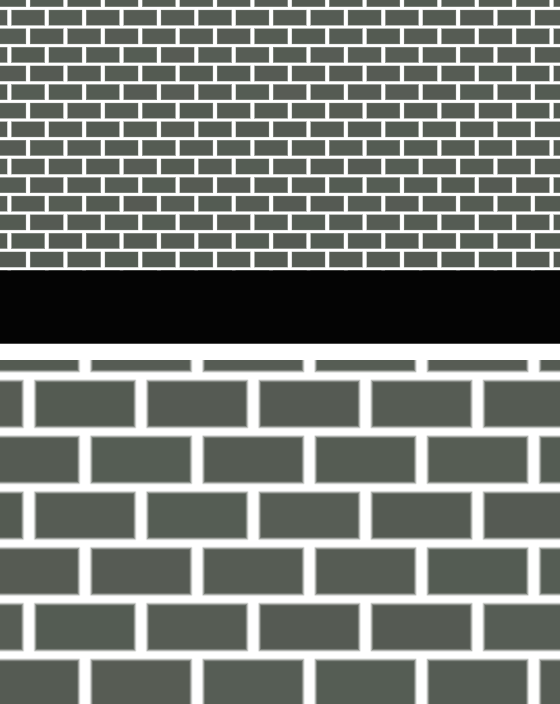
Top, the full canvas; bottom, a detail of the centre.
Reproduce this pattern procedurally as a WebGL 1 fragment shader.

```glsl
precision mediump float;
// Running-bond wall of grey-green bricks in white mortar above a plain black base.
// Each cell holds a box distance function; alternate courses shift by half a
// brick, and a sine hash gives every brick a very faint tint of its own.

uniform vec2 u_resolution;

// Lengths are fractions of the canvas height.
const vec2 PITCH = vec2(0.1087, 0.05408);   // brick plus joint
const vec2 JOINT = vec2(0.0121, 0.0092);    // mortar thickness
const float WALL_BOTTOM = 0.2185;           // centre of the lowest bed joint
const float BASE_TOP = 0.2140;
const float SOFTNESS = 0.0045;              // width of the blurred brick edge

const vec3 BRICK_COLOR = vec3(0.335, 0.360, 0.328);
const vec3 MORTAR_COLOR = vec3(1.0);
const vec3 BASE_COLOR = vec3(0.016);
const vec3 RIM_COLOR = vec3(0.30);

float hash(vec2 p) {
  return fract(sin(dot(p, vec2(12.99, 78.23))) * 43758.5);
}

float boxDistance(vec2 p, vec2 halfSize) {
  vec2 d = abs(p) - halfSize;
  return length(max(d, 0.0)) + min(max(d.x, d.y), 0.0);
}

// One inside the shape (negative distance), zero outside.
float coverage(float dist, float width) {
  return 1.0 - smoothstep(-0.5 * width, 0.5 * width, dist);
}

// Barely visible warm or green shift, different for each brick.
vec3 brickTint(vec2 id, vec3 color) {
  float shade = hash(id) - 0.5;
  float warmth = hash(id + 17.0) - 0.5;
  return color + 0.010 * shade + 0.008 * warmth * vec3(1.0, -0.6, 0.4);
}

vec3 brickWall(vec2 p, float edge) {
  vec2 grid = vec2(p.x, p.y - WALL_BOTTOM) / PITCH;
  float course = floor(grid.y);
  grid.x += 0.25 + 0.5 * mod(course, 2.0);
  vec2 local = (fract(grid) - 0.5) * PITCH;
  float dist = boxDistance(local, 0.5 * (PITCH - JOINT));
  vec3 brick = brickTint(floor(grid), BRICK_COLOR);
  return mix(MORTAR_COLOR, brick, coverage(dist, edge));
}

void main() {
  vec2 p = gl_FragCoord.xy / u_resolution.y;
  float pixel = 1.0 / u_resolution.y;

  vec3 color = brickWall(p, max(SOFTNESS, pixel));

  // Black base with a thin grey rim along the lower border.
  color = mix(color, BASE_COLOR, coverage(p.y - BASE_TOP, 1.2 * pixel));
  color = mix(color, RIM_COLOR, coverage(p.y - 0.0025, pixel));

  gl_FragColor = vec4(color, 1.0);
}
```
